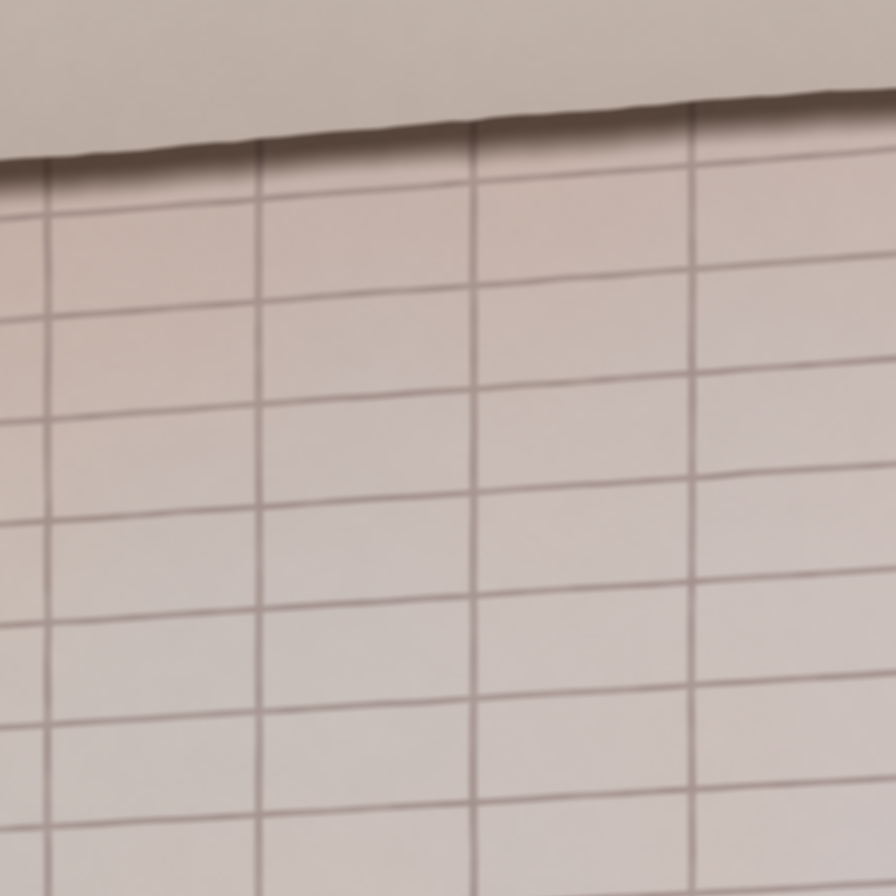
Reproduce this texture procedurally as a Shadertoy shader.

```glsl
// Ruled paper grid in slight perspective, shaded by a pale panel across its top.
#define FIRST_COLUMN 0.0534   // x of the first upright rule
#define COLUMN_STEP  0.2337   // column width at the first rule
#define COLUMN_GROW  0.00195  // widening of the columns to the right
#define ROW_START    vec2(0.2448, 0.1667)  // depth of the first row, left and right
#define ROW_STEP     vec2(0.1135, 0.1169)  // row height, left and right
#define RULE_HALF    vec2(0.0047, 0.0040)  // half widths: upright, level
#define BLUR         0.0046   // softness of the rules and the panel edge
#define PANEL_EDGE   vec3(0.1800, 0.0940, 0.1005)  // depth: left, right, least
#define SHADOW_REACH 0.058    // length of the shadow below the panel
#define RULE_COLOR   vec3(0.595, 0.520, 0.500)
#define SHADOW_TINT  vec3(0.435, 0.385, 0.345)

float hash(vec2 p) {
    return fract(sin(dot(p, vec2(127.1, 311.7))) * 43758.5453);
}

float noise(vec2 p) {
    vec2 i = floor(p), f = fract(p);
    f = f * f * (3.0 - 2.0 * f);
    return mix(mix(hash(i), hash(i + vec2(1, 0)), f.x),
               mix(hash(i + vec2(0, 1)), hash(i + vec2(1, 1)), f.x), f.y);
}

// Coverage of a soft rule at a given distance from its centre
float rule(float dist, float halfWidth, float soft) {
    return 1.0 - smoothstep(halfWidth - soft, halfWidth + soft, dist);
}

// Paper tint: warm at the upper left, paler and cooler at the lower right
vec3 paperColor(vec2 p) {
    vec3 top = mix(vec3(0.765, 0.685, 0.650), vec3(0.775, 0.700, 0.668), p.x);
    vec3 bottom = mix(vec3(0.785, 0.745, 0.722), vec3(0.798, 0.755, 0.740), p.x);
    vec3 paper = mix(top, bottom, smoothstep(0.12, 0.85, p.y + 0.12 * p.x));
    float cloud = noise(p * 5.0) - 0.5;
    return paper + cloud * vec3(-0.010, 0.002, 0.010);
}

void mainImage(out vec4 fragColor, in vec2 fragCoord) {
    vec2 p = fragCoord / iResolution.xy;
    p.y = 1.0 - p.y;  // depth below the top edge
    float pixel = 1.0 / min(iResolution.x, iResolution.y);
    float soft = max(BLUR, pixel);

    // Grid position, with a small waver in the rules
    vec2 waver = 0.0016 * (vec2(noise(p.yx * 23.0), noise(p * 19.0 + 40.0)) - 0.5);
    vec2 q = p + waver;
    float root = sqrt(COLUMN_STEP * COLUMN_STEP + 4.0 * COLUMN_GROW * (q.x - FIRST_COLUMN));
    float column = (root - COLUMN_STEP) / (2.0 * COLUMN_GROW);
    float rowStep = mix(ROW_STEP.x, ROW_STEP.y, p.x);
    float row = (q.y - mix(ROW_START.x, ROW_START.y, p.x)) / rowStep;
    vec2 dist = abs(vec2(column - round(column), row - round(row))) * vec2(root, rowStep);

    // Paper and unevenly inked rules
    vec3 color = paperColor(p);
    float ink = 0.62 + 0.20 * noise(p * 40.0);
    float upright = 0.85 * rule(dist.x, RULE_HALF.x, soft);
    float level = 0.90 * rule(dist.y, RULE_HALF.y, soft);
    color = mix(color, RULE_COLOR, ink * (upright + level - upright * level));

    // Shadow cast on the paper by the slightly ragged panel
    float ragged = 0.0035 * (noise(vec2(p.x * 9.0, 3.0)) - 0.5)
                 + 0.0020 * (noise(vec2(p.x * 38.0, 8.0)) - 0.5);
    float edge = max(mix(PANEL_EDGE.x, PANEL_EDGE.y, p.x), PANEL_EDGE.z);
    float below = p.y - edge - ragged;
    float reach = SHADOW_REACH * (0.94 + 0.12 * noise(vec2(p.x * 5.0, 21.0)));
    float shadow = 1.0 - smoothstep(0.012, reach, below);
    color *= mix(vec3(1.0), SHADOW_TINT, shadow);

    // Panel
    vec3 panel = mix(vec3(0.748, 0.695, 0.658), vec3(0.730, 0.672, 0.635), p.y / PANEL_EDGE.x);
    panel += 0.006 * (noise(p * 6.0 + 5.0) - 0.5);
    color = mix(panel, color, smoothstep(-soft, soft, below));

    // Faint mottling
    color += 0.005 * (noise(p * 110.0) - 0.5) + 0.006 * (noise(p * 35.0) - 0.5);
    fragColor = vec4(color, 1.0);
}
```
